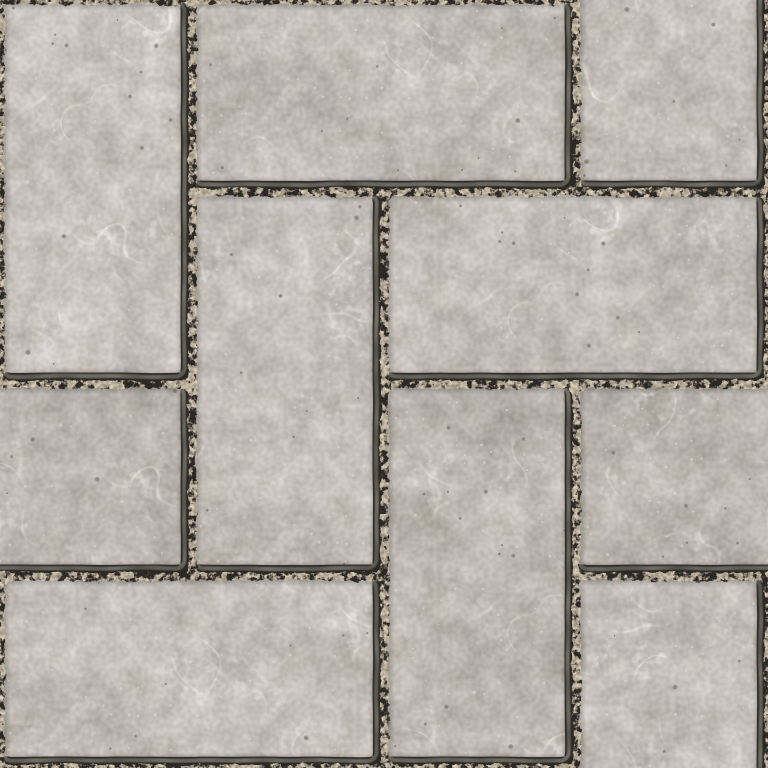
Give the GLSL for this texture, as a WebGL 1 fragment shader.

```glsl
precision highp float;
// Grey concrete pavers in a herringbone bond, with shaded bevels and sandy joints.

uniform vec2 u_resolution;

const float CELLS = 4.0; // half-pavers across and down the canvas
const vec3 PALE = vec3(0.80, 0.78, 0.76);
const vec3 STONE = vec3(0.67, 0.65, 0.62);
const vec3 BEVEL = vec3(0.43, 0.42, 0.38);
const vec3 SHADOW = vec3(0.17, 0.16, 0.15);
const vec3 SAND = vec3(0.80, 0.75, 0.66);

float hash(vec2 p) {
  vec3 h = fract(vec3(p.xyx) * 0.1031);
  h += dot(h, h.yzx + 33.33);
  return fract((h.x + h.y) * h.z);
}

// Contribution of one lattice corner to the gradient noise.
float corner(vec2 lattice, vec2 offset, float period) {
  float angle = 6.2832 * hash(mod(lattice, period) + period);
  return dot(vec2(cos(angle), sin(angle)), offset);
}

// Gradient noise with "period" cells per canvas, repeating at its borders.
float noise(vec2 uv, float period) {
  vec2 p = uv * period;
  vec2 i = floor(p);
  vec2 f = p - i;
  vec2 s = f * f * f * (f * (f * 6.0 - 15.0) + 10.0);
  vec2 e = vec2(1.0, 0.0);
  float low = mix(corner(i, f, period), corner(i + e, f - e, period), s.x);
  float high = mix(corner(i + e.yx, f - e.yx, period), corner(i + 1.0, f - 1.0, period), s.x);
  return mix(low, high, s.y);
}

float fbm(vec2 uv, float period) {
  float sum = 0.0;
  float gain = 1.0;
  for (int octave = 0; octave < 3; octave++) {
    sum += gain * noise(uv, period);
    period *= 2.0;
    gain *= 0.55;
  }
  return sum;
}

// Small round dots, present in a given share of the grid cells.
float specks(vec2 uv, float period, float share) {
  vec2 p = uv * period;
  vec2 i = mod(floor(p), period);
  vec2 centre = 0.3 + 0.4 * vec2(hash(i + 17.0), hash(i + 59.0));
  float radius = mix(0.10, 0.28, hash(i + 83.0));
  float dot_ = 1.0 - smoothstep(0.3 * radius, radius, length(fract(p) - centre));
  return dot_ * step(hash(i + 5.0), share);
}

float boxDistance(vec2 p, vec2 low, vec2 high, float radius) {
  vec2 d = abs(p - 0.5 * (low + high)) - 0.5 * (high - low) + radius;
  return length(max(d, 0.0)) + min(max(d.x, d.y), 0.0) - radius;
}

// Mottled concrete with pale scuffs, pits and chips.
vec3 concrete(vec2 uv, float tone) {
  float mottle = 0.55 * fbm(uv, 9.0) + 0.45 * fbm(uv, 36.0) + 0.50 * noise(uv, 150.0);
  vec3 colour = mix(STONE, PALE, 0.64 + 0.38 * (tone - 0.5) + mottle);
  float patches = smoothstep(0.05, 0.45, noise(uv + 0.37, 11.0));
  float scratch = 1.0 - smoothstep(0.0, 0.05, abs(noise(uv, 17.0)));
  colour += 0.07 * patches * (scratch + smoothstep(0.0, 0.5, fbm(uv, 50.0)));
  colour += vec3(0.012, 0.006, -0.012) * noise(uv + 0.61, 24.0);
  colour = mix(colour, PALE + 0.07, 0.6 * specks(uv, 90.0, 0.10));
  return mix(colour, BEVEL, 0.65 * specks(uv + 0.23, 60.0, 0.03));
}

// Sand grains broken by dark, empty gaps.
vec3 joint(vec2 uv) {
  float grains = fbm(uv, 105.0) + 0.55 * noise(uv, 21.0);
  vec3 sand = SAND * (0.92 + 0.35 * noise(uv + 0.5, 190.0));
  return mix(SHADOW, sand, smoothstep(-0.35, 0.20, grains));
}

void main() {
  vec2 uv = gl_FragCoord.xy / u_resolution;
  float blur = 0.75 * CELLS / min(u_resolution.x, u_resolution.y);

  // Find the paver: each row, counted downward, shifts the bond by one cell.
  vec2 p = vec2(uv.x, 1.0 - uv.y) * CELLS;
  vec2 cell = floor(p);
  float phase = mod(cell.x - cell.y, 4.0);
  bool upright = phase < 0.5 || phase > 2.5;
  vec2 size = upright ? vec2(1.0, 2.0) : vec2(2.0, 1.0);
  vec2 origin = cell - (phase > 1.5 ? size - 1.0 : vec2(0.0));
  vec2 id = mod(origin, CELLS);
  vec2 q = p - origin;

  // Outlines of the whole paver and of its flat top.
  float wobble = 0.008 * noise(uv, 18.0);
  float paver = boxDistance(q, vec2(0.024), size - 0.018, 0.03) + wobble;
  paver += 0.013 * fbm(uv + 0.19, 85.0);
  float top = boxDistance(q, vec2(0.034), size - 0.060, 0.025) + wobble;

  // The right and lower bevels are in shade, the others catch light.
  vec2 seed = vec2(hash(id + 3.0), hash(id + 41.0));
  vec3 face = concrete(uv + seed, hash(id + 71.0));
  face *= 1.0 - 0.10 * smoothstep(-0.025, 0.0, top);
  vec2 beyond = q - size + 0.066;
  float shaded = smoothstep(0.0, 0.012, max(beyond.x, beyond.y));
  float slope = clamp(top / 0.042, 0.0, 1.0);
  float ridge = smoothstep(0.08, 0.40, slope) * (1.0 - smoothstep(0.60, 0.88, slope));
  vec3 shade = mix(SHADOW, BEVEL, ridge * (0.85 + 0.5 * noise(uv, 30.0)));
  vec3 bevel = mix(face * 0.94, shade, shaded);

  vec3 stone = mix(face, bevel, smoothstep(-blur, blur, top));
  vec3 colour = mix(stone, joint(uv), smoothstep(-blur, blur, paver));
  gl_FragColor = vec4(clamp(colour, 0.0, 1.0), 1.0);
}
```
